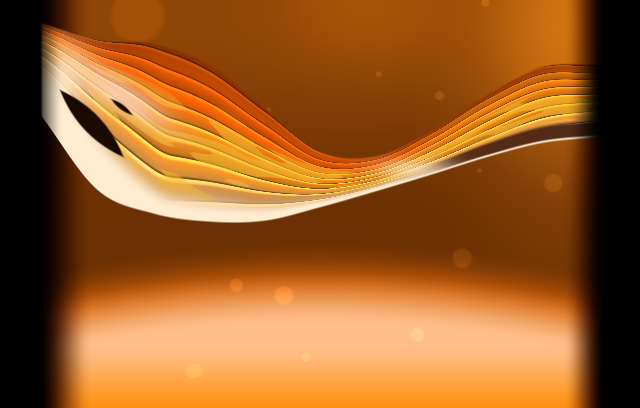
Reproduce this background procedurally as a Shadertoy shader.

```glsl
// A glassy amber ribbon sweeps over a brown backdrop with a glowing peach floor.
// Two splines bound the ribbon; its strands are a warped sawtooth across them,
// with stretched noise for gold glints and soft black curtains at both sides.

const float ASPECT = 512.0 / 326.0;
const float RIBBON_START = 0.065;
const float RIBBON_END = 0.935;
const float STRANDS = 9.0;
const int BOKEH_COUNT = 16;
const int LAST_KNOT = 10;

// Ribbon heights at evenly spaced knots from start to end
const float UPPER[11] = float[11](.943, .902, .893, .842, .736, .627, .617, .680, .768, .836, .842);
const float LOWER[11] = float[11](.715, .535, .477, .457, .459, .492, .531, .572, .615, .650, .664);

const vec3 BROWN = vec3(0.42, 0.19, 0.01);
const vec3 AMBER = vec3(0.56, 0.27, 0.02);
const vec3 ORANGE = vec3(0.83, 0.38, 0.03);
const vec3 PEACH = vec3(1.00, 0.75, 0.54);
const vec3 GOLD = vec3(1.00, 0.56, 0.04);
const vec3 CREAM = vec3(1.00, 0.93, 0.82);
const vec3 TAN = vec3(0.80, 0.54, 0.26);
const vec3 HONEY = vec3(0.82, 0.47, 0.07);
const vec3 EMBER = vec3(0.88, 0.34, 0.01);
const vec3 RUST = vec3(0.58, 0.21, 0.01);
const vec3 GLINT = vec3(0.96, 0.74, 0.20);
const vec3 SHADOW = vec3(0.33, 0.17, 0.09);
const vec3 HOLLOW = vec3(0.10, 0.04, 0.01);

float hash(vec2 p) {
    return fract(sin(dot(p, vec2(127.1, 311.7))) * 43758.5453);
}

float noise(vec2 p) {
    vec2 i = floor(p), f = fract(p);
    f = f * f * (3.0 - 2.0 * f);
    return mix(mix(hash(i), hash(i + vec2(1, 0)), f.x),
               mix(hash(i + vec2(0, 1)), hash(i + vec2(1, 1)), f.x), f.y);
}

// Catmull-Rom curve through the knots
float spline(float knots[11], float x) {
    float t = clamp((x - RIBBON_START) / (RIBBON_END - RIBBON_START), 0.0, 0.9999) * float(LAST_KNOT);
    int i = int(t);
    float f = fract(t);
    float b = knots[i], c = knots[i + 1];
    float a = i > 0 ? knots[i - 1] : 2.0 * b - c;
    float d = i + 2 <= LAST_KNOT ? knots[i + 2] : 2.0 * c - b;
    return b + 0.5 * f * (c - a + f * (2.0 * a - 5.0 * b + 4.0 * c - d + f * (3.0 * (b - c) + d - a)));
}

float glow(vec2 uv, vec2 centre, vec2 size) {
    vec2 d = (uv - centre) / size;
    return exp(-dot(d, d));
}

// Signed distance-like value of a pointed leaf between two tips
float leaf(vec2 uv, vec2 from, vec2 to, float width) {
    vec2 scale = vec2(ASPECT, 1.0);
    vec2 p = (uv - from) * scale, axis = (to - from) * scale;
    float t = dot(p, axis) / dot(axis, axis);
    float side = abs(p.x * axis.y - p.y * axis.x) / length(axis);
    return side - width * 4.0 * t * (1.0 - t);
}

vec3 backdrop(vec2 uv) {
    vec3 col = mix(BROWN, AMBER, smoothstep(0.45, 0.95, uv.y));
    col += vec3(0.26, 0.18, 0.05) * glow(uv, vec2(0.89, 0.92), vec2(0.13, 0.40));
    col += vec3(0.10, 0.06, 0.01) * glow(uv, vec2(0.57, 1.0), vec2(0.12, 0.16));

    // Floor light, its far edge sagging toward the sides
    float depth = uv.y + 0.4 * (uv.x - 0.5) * (uv.x - 0.5);
    col = mix(ORANGE, col, smoothstep(0.27, 0.41, depth));
    col = mix(PEACH, col, smoothstep(0.20, 0.345, depth));
    col = mix(GOLD, col, smoothstep(-0.03, 0.17, uv.y));

    // Faint out-of-focus discs
    for (int i = 0; i < BOKEH_COUNT; i++) {
        vec2 seed = vec2(float(i), 3.7);
        vec2 centre = vec2(0.12 + 0.76 * hash(seed), hash(seed + 5.1));
        float radius = mix(0.006, 0.028, pow(hash(seed + 9.3), 2.0));
        float d = length((uv - centre) * vec2(ASPECT, 1.0));
        col += vec3(0.09, 0.06, 0.02) * (1.0 - smoothstep(0.75, 1.1, d / radius));
    }
    float lens = length((uv - vec2(0.215, 0.96)) * vec2(ASPECT, 1.0));
    return col + vec3(0.08, 0.04, 0.01) * (1.0 - smoothstep(0.055, 0.075, lens));
}

vec3 ribbon(vec2 uv, float v, float px) {
    // Strands fan upward at the left end
    float fan = 1.0 + 1.8 * (1.0 - smoothstep(0.06, 0.27, uv.x));
    float s = pow(clamp(v, 0.0, 1.0), fan);
    float right = smoothstep(0.60, 0.74, uv.x);

    // Glass tint from belly to crest
    vec3 col = mix(CREAM, TAN, smoothstep(0.04, 0.24, s));
    col = mix(col, HONEY, smoothstep(0.20, 0.42, s));
    col = mix(col, mix(EMBER, HONEY, right * 0.7), smoothstep(0.50, 0.76, s));
    col = mix(col, RUST, smoothstep(0.84, 1.0, s) * (1.0 - 0.7 * glow(uv, vec2(0.54, 0.62), vec2(0.1))));

    // Folded strands: dark root, lit rim
    float phase = s * STRANDS + 0.35 * sin(uv.x * 9.0 + s * 5.0);
    float fold = fract(phase);
    float tone = hash(vec2(floor(phase), 2.0));
    float body = smoothstep(0.0, 0.12, fold) * (1.0 - smoothstep(0.94, 1.0, fold));
    float inner = smoothstep(0.08, 0.22, s);
    col *= mix(1.0, mix(0.55, 0.78 + 0.32 * fold + 0.22 * tone, body), inner);
    float rim = smoothstep(0.70, 0.90, fold) * body;
    col += vec3(0.42, 0.30, 0.16) * rim * inner * (1.0 - 0.75 * smoothstep(0.5, 0.85, s));

    // Gold shards, stretched along the flow
    float shard = smoothstep(0.60, 0.67, noise(vec2(uv.x * 16.0 + s * 7.0, s * 17.0 - uv.x * 5.0)));
    col = mix(col, GLINT, 0.55 * shard * inner * (1.0 - smoothstep(0.62, 0.82, s)));

    // Shaded underside on the right, white light on the left and at the waist
    col = mix(col, SHADOW, right * (1.0 - smoothstep(0.18, 0.25, s)));
    col = mix(col, CREAM, 0.85 * glow(uv, vec2(0.095, 0.80), vec2(0.045, 0.09)));
    col = mix(col, vec3(1.0, 0.86, 0.84), 0.75 * glow(uv + vec2(0.0, 0.9 * (uv.x - 0.19)), vec2(0.19, 0.765), vec2(0.075, 0.045)));
    col = mix(col, CREAM, 0.65 * glow(uv, vec2(0.645, 0.585), vec2(0.06, 0.025)));

    // Openings between strands
    float gap = leaf(uv, vec2(0.094, 0.779), vec2(0.193, 0.615), 0.023);
    gap = min(gap, leaf(uv, vec2(0.174, 0.757), vec2(0.207, 0.718), 0.006));
    col = mix(HOLLOW, col, smoothstep(-px, px, gap));
    return col;
}

void mainImage(out vec4 fragColor, in vec2 fragCoord) {
    vec2 uv = fragCoord / iResolution.xy;
    float px = 1.2 / iResolution.y;

    // Side curtains, warm as they darken
    float fade = smoothstep(0.06, 0.145, uv.x) * (1.0 - smoothstep(0.88, 0.945, uv.x));
    vec3 col = backdrop(uv) * pow(vec3(fade), vec3(0.9, 1.2, 1.6));

    float top = spline(UPPER, uv.x), bottom = spline(LOWER, uv.x);
    float v = (uv.y - bottom) / (top - bottom);
    float mask = smoothstep(-px, px, uv.y - bottom) * (1.0 - smoothstep(-px, px, uv.y - top));
    mask *= smoothstep(RIBBON_START - px, RIBBON_START + px, uv.x);
    float light = smoothstep(0.045, 0.10, uv.x) * (1.0 - smoothstep(0.885, 0.94, uv.x));
    vec3 glass = ribbon(uv, v, px);
    glass = mix(CREAM, glass, smoothstep(0.002, 0.008, uv.y - bottom));
    col = mix(col, glass * light, mask);
    fragColor = vec4(clamp(col, 0.0, 1.0), 1.0);
}
```
